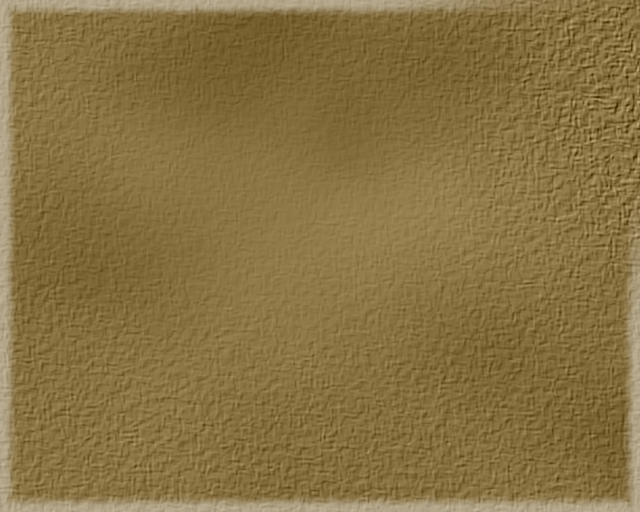
A Shadertoy shader for this texture:

```glsl
// Draws a sheet of tan embossed paper with soft dark clouds and a pale worn border.

float hash(vec2 cell) {
    uvec2 q = uvec2(ivec2(cell)) * uvec2(1597u, 3812u + 1u);
    uint n = (q.x ^ (q.y << 7)) * 74729u;
    n = (n ^ (n >> 15)) * 48271u;
    n = (n ^ (n >> 13)) * 69621u;
    return float((n ^ (n >> 16)) & 65535u) / 65535.0;
}

float noise(vec2 p) {
    vec2 cell = floor(p), f = fract(p);
    f = f * f * (3.0 - 2.0 * f);
    return mix(mix(hash(cell), hash(cell + vec2(1, 0)), f.x),
               mix(hash(cell + vec2(0, 1)), hash(cell + vec2(1, 1)), f.x), f.y);
}

float fbm(vec2 p) {
    float sum = 0.0, amp = 0.5;
    for (int i = 0; i < 4; i++) {
        sum += amp * noise(p);
        p = mat2(1.6, 1.2, -1.2, 1.6) * p + 17.0;
        amp *= 0.5;
    }
    return sum;
}

// Height of the paper: short horizontal and vertical fibres plus fine grain.
float paperHeight(vec2 p) {
    p += 0.006 * vec2(noise(p * 55.0 + 9.0), noise(p * 55.0 + 70.0));
    float across = noise(p * vec2(75, 190) + 31.0);
    float upright = noise(p * vec2(190, 75) + 83.0);
    return 0.5 * (across + upright) + 0.25 * noise(p * 170.0 + 140.0);
}

// Broad stains: centre, radius, and change in tone.
float clouds(vec2 uv) {
    vec4 stains[10] = vec4[10](
        vec4(0.44, 0.97, 0.11, -0.075), vec4(0.29, 0.86, 0.10, -0.050),
        vec4(0.70, 0.89, 0.09, -0.040), vec4(0.54, 0.76, 0.08, -0.045),
        vec4(0.14, 0.48, 0.12, -0.050), vec4(0.72, 0.32, 0.13, -0.045),
        vec4(0.98, 0.12, 0.10, -0.065), vec4(0.48, 0.42, 0.15, 0.030),
        vec4(0.70, 0.57, 0.17, 0.030), vec4(0.23, 0.68, 0.10, 0.025));
    float tone = 0.0;
    for (int i = 0; i < 10; i++) {
        vec2 d = (uv - stains[i].xy) / stains[i].z;
        tone += stains[i].w * exp(-0.7 * dot(d, d));
    }
    return tone;
}

void mainImage(out vec4 fragColor, in vec2 fragCoord) {
    vec2 uv = fragCoord / iResolution.xy;
    vec2 p = fragCoord / iResolution.y;
    float aspect = iResolution.x / iResolution.y;

    // Stained base colour
    vec2 drift = 0.12 * vec2(fbm(p * 4.0 + 5.0), fbm(p * 4.0 + 45.0)) - 0.056;
    float tone = clouds(uv + drift) + 0.07 * (fbm(p * 3.5 + 20.0) - 0.47);
    vec3 color = vec3(0.538, 0.448, 0.258) + tone;

    // Pale ragged border, worn away at the upper right
    vec2 inset = min(p, vec2(aspect, 1.0) - p);
    float edge = min(inset.x, inset.y) + 0.010 * (fbm(p * 65.0) - 0.47);
    float pale = 1.0 - smoothstep(0.008, 0.034, edge);
    pale *= smoothstep(0.15, 0.48, distance(uv, vec2(1.0, 0.82)));
    color = mix(color, vec3(0.70, 0.65, 0.54), pale);

    // Relief lit from the upper left, smooth in the middle and rough outside
    vec2 toLight = vec2(-0.0014, 0.0014);
    float relief = paperHeight(p - toLight) - paperHeight(p + toLight);
    relief *= relief < 0.0 ? 1.25 : 0.9;
    float roughness = 0.08 + 0.17 * smoothstep(0.08, 0.6, distance(uv, vec2(0.44, 0.64)));
    vec2 corner = (uv - vec2(1.02, 0.78)) / vec2(0.20, 0.27);
    roughness += 0.28 * exp(-dot(corner, corner));
    color += relief * roughness * (1.0 - 0.4 * pale);

    fragColor = vec4(clamp(color, 0.0, 1.0), 1.0);
}
```
